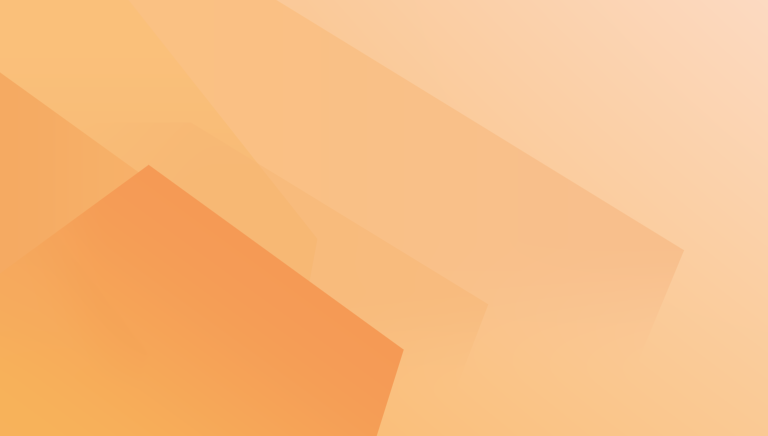
A Shadertoy shader for this background:

```glsl
// Signed distance to the line a-b, positive on its right-hand side
float edgeDistance(vec2 p, vec2 a, vec2 b) {
    vec2 dir = normalize(b - a);
    return dot(p - a, vec2(dir.y, -dir.x));
}

// Inside depth of the wedge with its tip at b
float wedgeDepth(vec2 p, vec2 a, vec2 b, vec2 c) {
    return min(edgeDistance(p, a, b), edgeDistance(p, b, c));
}

// Antialiased coverage from depth
float coverage(float depth, float pixel) {
    return smoothstep(-0.75 * pixel, 0.75 * pixel, depth);
}

// Warm backdrop, palest at the upper right
vec3 backdrop(vec2 p) {
    float across = clamp((p.x - 0.7) / 1.07, 0.0, 1.0);
    vec3 low = mix(vec3(0.98, 0.74, 0.46), vec3(0.98, 0.79, 0.58), across);
    vec3 high = mix(vec3(0.98, 0.79, 0.60), vec3(0.99, 0.855, 0.76), across);
    return mix(low, high, p.y);
}

void mainImage(out vec4 fragColor, in vec2 fragCoord) {
    float pixel = 1.0 / iResolution.y;
    vec2 p = fragCoord * pixel;
    vec3 color = backdrop(p);

    // Wide pale band, dissolving downwards
    float wide = wedgeDepth(p, vec2(0.634, 1.0), vec2(1.569, 0.426), vec2(1.463, 0.17));
    vec3 wideColor = mix(vec3(0.98, 0.755, 0.515), vec3(0.973, 0.75, 0.55), smoothstep(0.4, 1.5, p.x));
    color = mix(color, wideColor, coverage(wide, pixel) * smoothstep(0.12, 0.45, p.y));

    // Steep panel at the upper left
    float steep = wedgeDepth(p, vec2(0.295, 1.0), vec2(0.728, 0.452), vec2(0.712, 0.366));
    vec3 steepColor = mix(vec3(0.972, 0.73, 0.46), vec3(0.98, 0.753, 0.48), smoothstep(0.5, 0.95, p.y));
    color = mix(color, steepColor, coverage(steep, pixel));

    // Translucent middle band with a flat top
    float middle = wedgeDepth(p, vec2(0.438, 0.719), vec2(1.12, 0.302), vec2(1.048, 0.113));
    middle = min(middle, edgeDistance(p, vec2(0.2, 0.719), vec2(0.438, 0.719)));
    float middleFade = smoothstep(0.08, 0.34, p.y) * smoothstep(0.15, 0.5, p.x);
    color = mix(color, vec3(0.965, 0.71, 0.45), 0.5 * middleFade * coverage(middle, pixel));

    // Orange panel at the left border
    float side = wedgeDepth(p, vec2(0.0, 0.834), vec2(0.39, 0.553), vec2(0.36, 0.3));
    vec3 sideColor = mix(vec3(0.96, 0.667, 0.385), vec3(0.967, 0.692, 0.41), smoothstep(0.0, 0.3, p.x));
    color = mix(color, sideColor, coverage(side, pixel));

    // Deep orange front panel, turning golden at the lower left
    vec2 apex = vec2(0.341, 0.622);
    float front = wedgeDepth(p, apex, vec2(0.926, 0.198), vec2(0.864, 0.0));
    front = min(front, edgeDistance(p, vec2(0.0, 0.373), apex));
    float slopeDepth = edgeDistance(p, apex, vec2(0.926, 0.198));
    vec3 frontColor = mix(vec3(0.96, 0.605, 0.335), vec3(0.97, 0.70, 0.355), smoothstep(0.0, 0.7, slopeDepth));

    // Faint fold within the front panel
    float fold = wedgeDepth(p, vec2(0.138, 0.447), vec2(0.341, 0.19), vec2(0.32, 0.13));
    float foldFade = (1.0 - smoothstep(0.0, 0.14, fold)) * smoothstep(0.1, 0.22, p.y);
    frontColor = mix(frontColor, vec3(0.95, 0.62, 0.33), 0.2 * foldFade * coverage(fold, 4.0 * pixel));
    float frontAlpha = mix(0.5, 1.0, smoothstep(0.0, 0.25, max(p.x, 0.373 - p.y)));
    color = mix(color, frontColor, frontAlpha * coverage(front, pixel));

    fragColor = vec4(color, 1.0);
}
```
